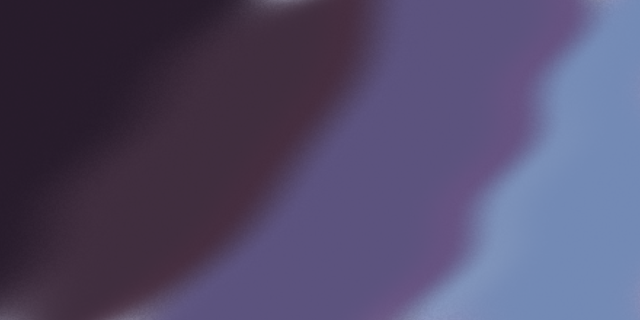
Give the GLSL for this background, as a Shadertoy shader.

```glsl
// Soft diagonal bands of ink, plum, violet and blue that melt together.
// Each seam is a parabola x(y) with a sine wobble; pale grainy glows sit
// where seams meet the frame. Units: canvas height = 1, origin lower left.

float hash(vec2 cell) {
    vec3 q = fract(vec3(cell.xyx) * 0.1031);
    q += dot(q, q.yzx + 33.33);
    return fract((q.x + q.y) * q.z);
}

float valueNoise(vec2 p) {
    vec2 cell = floor(p), f = fract(p);
    f = f * f * (3.0 - 2.0 * f);
    return mix(mix(hash(cell), hash(cell + vec2(1, 0)), f.x),
               mix(hash(cell + vec2(0, 1)), hash(cell + vec2(1, 1)), f.x), f.y);
}

// Smooth bump of the given half-width around zero
float bump(float d, float width) {
    return exp(-d * d / (width * width));
}

void mainImage(out vec4 fragColor, in vec2 fragCoord) {
    vec2 p = fragCoord / iResolution.y;
    float right = iResolution.x / iResolution.y;
    float y = p.y;

    // Signed horizontal distance to each seam, positive on its right
    float inkSeam = p.x - (-0.03 + 0.515 * y + 0.29 * y * y + 0.03 * sin(15.0 * y - 1.3));
    float plumSeam = p.x - (0.45 + 1.27 * y - 0.52 * y * y + 0.015 * sin(12.0 * y - 1.5));
    float blueSeam = p.x - (1.30 + 0.70 * y - 0.16 * y * y + 0.03 * sin(17.0 * y - 1.7));

    // Bands, blended from left to right
    vec3 color = vec3(0.155, 0.11, 0.17);
    color = mix(color, vec3(0.25, 0.18, 0.245), smoothstep(-0.16, 0.16, inkSeam));
    color = mix(color, vec3(0.36, 0.325, 0.495), smoothstep(-0.11, 0.10, plumSeam));
    color = mix(color, vec3(0.45, 0.54, 0.71), smoothstep(-0.08, 0.08, blueSeam));

    // Warm fringe left of the seams, pale haze right of the blue one
    color += vec3(0.02, 0.0, 0.005) * bump(plumSeam + 0.10, 0.08);
    color += vec3(0.035, 0.0, 0.01) * bump(blueSeam + 0.08, 0.08);
    color += vec3(0.05, 0.04, 0.02) * bump(blueSeam - 0.08, 0.09) * (1.0 - y);

    // Glows where seams reach the top and bottom, and along the right side
    float top = exp(-(1.0 - y) / 0.03);
    float bottom = exp(-y / 0.05);
    float glow = top * (0.6 * bump(inkSeam - 0.08, 0.10) + 0.5 * bump(blueSeam - 0.04, 0.07));
    glow += bottom * (0.45 * bump(inkSeam - 0.06, 0.12) + 0.6 * bump(plumSeam + 0.03, 0.09)
                    + 0.5 * bump(blueSeam - 0.10, 0.15));
    glow += exp(-(right - p.x) / 0.03) * (0.3 * bump(y - 0.72, 0.08) + 0.5 * bump(y - 0.06, 0.09));
    color = mix(color, max(color, vec3(0.57, 0.56, 0.64)), clamp(glow, 0.0, 0.8));

    // Fine grain, strongest in the blends and glows
    float blend = bump(inkSeam, 0.15) + bump(plumSeam, 0.10) + bump(blueSeam, 0.08);
    color += (valueNoise(p * 220.0) - 0.5) * (0.004 + 0.014 * blend + 0.06 * glow);

    fragColor = vec4(color, 1.0);
}
```
